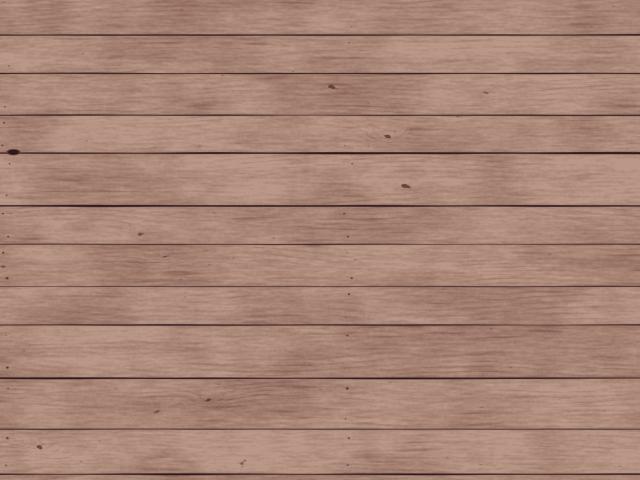
Write a WebGL 2 fragment shader that draws this texture.

```glsl
#version 300 es
precision highp float;
// Weathered horizontal floorboards: eleven planks of uneven height, split by thin dark gaps.
// Each plank gets its own seed for stretched gradient-noise grain, pale worn patches,
// small knots that bend the growth lines, nail holes in columns and scattered pits.
uniform vec2 u_resolution;
out vec4 fragColor;

#define PLANKS 11
#define RING_FREQ 92.0
#define RING_BEND 5.5
#define RING_DEPTH 0.30
#define FIBRE_DEPTH 0.42
#define STREAK_DEPTH 0.30
#define STRAND_DEPTH 0.38
#define PATCH_DEPTH 0.42
#define BASE_TONE 0.82
#define NAIL_SPACING 0.716
#define PIT_CELL 0.06
#define KNOT_CHANCE 0.6

const vec3 PALE = vec3(0.703, 0.562, 0.500);
const vec3 BROWN = vec3(0.560, 0.415, 0.362);
const vec3 KNOT = vec3(0.34, 0.21, 0.19);
const vec3 GAP = vec3(0.19, 0.095, 0.11);

// Heights of the gaps, and their half widths in thousandths of the canvas height
const float SEAM[PLANKS] = float[](0.012, 0.106, 0.212, 0.323, 0.403, 0.491,
                                   0.571, 0.681, 0.760, 0.847, 0.927);
const float WIDTH[PLANKS] = float[](1.3, 0.8, 1.3, 1.0, 0.6, 0.8, 1.5, 1.6, 1.0, 1.1, 1.2);

float hash(vec2 p) {
    vec3 q = fract(p.xyx * 0.1031);
    q += dot(q, q.yzx + 33.33);
    return fract((q.x + q.y) * q.z);
}

float corner(vec2 cell, vec2 offset) {
    float angle = 6.2832 * hash(cell);
    return dot(vec2(cos(angle), sin(angle)), offset);
}

// Gradient noise, roughly -0.7 to 0.7
float noise(vec2 p) {
    vec2 i = floor(p), f = p - i, e = vec2(1, 0);
    vec2 u = f * f * f * (f * (f * 6.0 - 15.0) + 10.0);
    return mix(mix(corner(i, f), corner(i + e, f - e), u.x),
               mix(corner(i + e.yx, f - e.yx), corner(i + 1.0, f - 1.0), u.x), u.y);
}

// Coverage of a shape from its signed distance
float fill(float d, float soft) { return 1.0 - smoothstep(-soft, soft, d); }

void main() {
    float px = 1.0 / u_resolution.y;
    vec2 p = gl_FragCoord.xy * px;

    // Find the plank; the top one continues below the lowest gap
    int n = 0;
    float gap = 0.0, shade = 0.0;
    for (int i = 0; i < PLANKS; i++) {
        float row = float(i);
        if (p.y > SEAM[i]) n++;
        float wobble = 0.0008 * noise(vec2(p.x * 5.0, row * 7.3));
        float d = abs(p.y - SEAM[i] - wobble);
        float swell = noise(vec2(p.x * 4.0, row * 9.1 + 4.0));
        float w = 0.001 * WIDTH[i] * (1.0 + 1.2 * swell);
        gap = max(gap, fill(d - w, 0.8 * px) * min(1.0, 0.5 + 0.4 * WIDTH[i]));
        shade = max(shade, exp(-max(d - w, 0.0) * 550.0));
    }
    float low = n == 0 ? SEAM[PLANKS - 1] - 1.0 : SEAM[n - 1];
    float high = n == PLANKS ? SEAM[0] + 1.0 : SEAM[n];
    float height = high - low, id = float(n % PLANKS);
    vec2 local = vec2(p.x, p.y - low);
    vec2 q = local + vec2(id * 7.31, id * 3.17 + 2.0);

    // Knots: ragged slanted flecks with growth lines swelling around them
    float bend = 0.0, core = 0.0;
    for (int k = 0; k < 2; k++) {
        vec2 seed = vec2(id + 3.0, float(k) * 5.0 + 11.0);
        float chance = KNOT_CHANCE / (1.0 + float(k));
        if (hash(seed + 40.0) > chance) continue;
        vec2 d = local - vec2(1.333 * hash(seed), height * mix(0.25, 0.75, hash(seed + 9.0)));
        d.x += d.y * 3.0 * (hash(seed + 17.0) - 0.5);
        float r = length(d * vec2(0.6, 1.2)) + 0.008 * noise(q * vec2(70.0, 110.0));
        float size = mix(0.001, 0.005, hash(seed + 23.0));
        bend += 2.4 * exp(-r * r * 1800.0);
        core = max(core, fill(r - size, 0.002) * 0.8);
    }

    // Grain: bent growth lines, broad streaks, thin dark strands, fine fibres and grit
    float ring = q.y * RING_FREQ + RING_BEND * noise(q * vec2(1.6, 7.0)) + bend;
    ring += 0.25 * noise(q * vec2(18.0, 50.0));
    float line = pow(0.5 + 0.5 * sin(6.2832 * ring), 4.0);
    float lineMask = smoothstep(-0.2, 0.4, noise(q * vec2(4.0, 16.0) + 31.0));
    float streak = noise(q * vec2(2.5, 38.0) + 57.0) + 0.6 * noise(q * vec2(8.0, 85.0));
    float strand = smoothstep(0.2, 0.5, noise(q * vec2(7.0, 125.0) + 7.0));
    float fibre = noise(q * vec2(22.0, 170.0)) + 0.6 * noise(q * vec2(70.0, 200.0) + 13.0);
    fibre += 0.35 * noise(q * 180.0 + 5.0);
    float worn = noise(q * vec2(4.0, 6.0) + 83.0) + 0.5 * noise(q * vec2(12.0, 17.0));
    worn = 1.3 * smoothstep(-0.55, 0.55, worn) - 0.65;

    float tone = BASE_TONE + 0.16 * (hash(vec2(id, 71.0)) - 0.5);
    tone += PATCH_DEPTH * worn + FIBRE_DEPTH * fibre;
    tone -= RING_DEPTH * line * lineMask + STRAND_DEPTH * strand * (0.6 - worn);
    tone += STREAK_DEPTH * mix(0.5, 1.4, hash(vec2(id, 19.0))) * streak;
    vec3 color = mix(BROWN, PALE, clamp(tone, -0.6, 1.2));
    color = mix(color, KNOT, core);

    // Nail holes: faint pairs on columns repeated across each plank
    float column = floor(p.x / NAIL_SPACING + 0.45);
    float side = step(0.5, local.y / height);
    vec2 seed = vec2(column + 5.0, id * 2.0 + side);
    vec2 nail = vec2(column * NAIL_SPACING + 0.01 + 0.02 * (hash(seed) - 0.5),
                     height * mix(0.2, 0.8, side));
    float nailSize = 0.0032 * hash(seed + 60.0) - 0.001;
    color = mix(color, GAP, 0.75 * fill(length((local - nail) * vec2(0.8, 1.0)) - nailSize, px));

    // Pits: a few small dents jittered inside a grid
    vec2 cell = floor(q / PIT_CELL);
    vec2 pit = q - (cell + 0.2 + 0.6 * vec2(hash(cell), hash(cell + 37.0))) * PIT_CELL;
    float dent = fill(length(pit * vec2(0.5, 1.0)) - 0.0008, px) * step(hash(cell + 91.0), 0.1);
    color = mix(color, KNOT, 0.5 * dent);

    // Gaps, their soft shade, and one broken edge at the left
    color = mix(color, color * 0.78, shade * 0.5);
    float notch = length((p - vec2(0.028, 0.683)) * vec2(0.45, 1.0)) - 0.006;
    color = mix(color, GAP, max(gap, fill(notch, px)));
    fragColor = vec4(color, 1.0);
}
```
